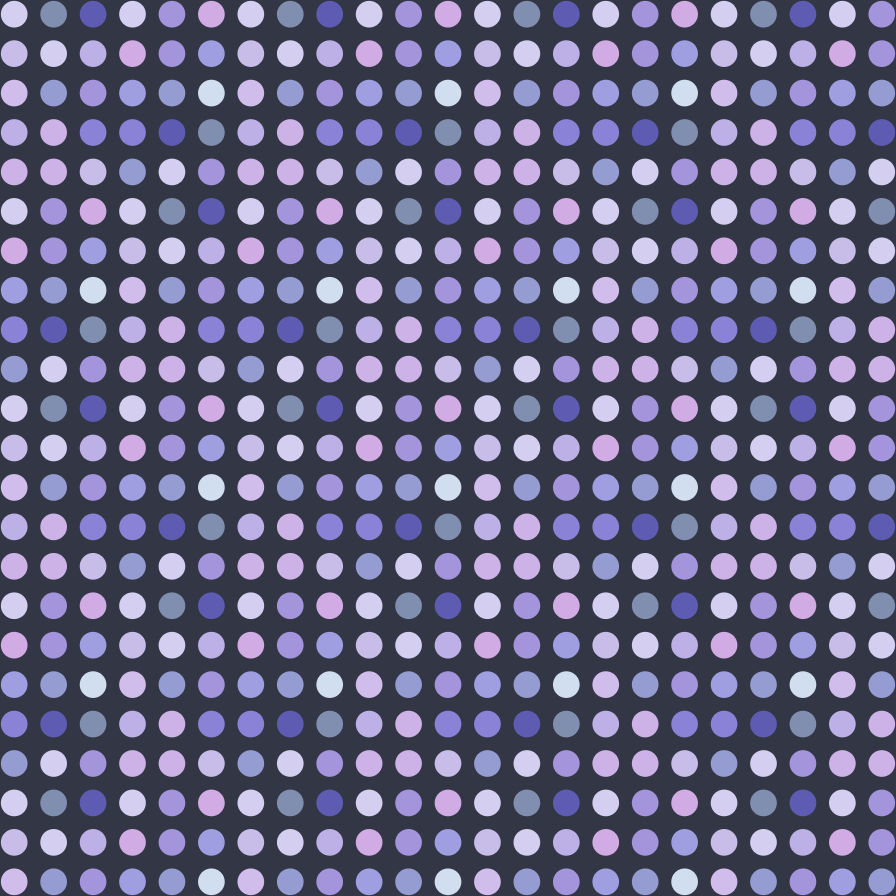
This pattern is drawn by a WebGL 1 fragment shader. Its source:

```glsl
precision highp float;
// Grid of pastel dots on dark slate, coloured by a 6 by 5 block laid in half-shifted bricks.

uniform vec2 u_resolution;

// Dot palette
const vec3 MIST = vec3(0.83, 0.81, 0.94);
const vec3 ICE = vec3(0.82, 0.87, 0.94);
const vec3 LILAC = vec3(0.78, 0.74, 0.91);
const vec3 WISTERIA = vec3(0.74, 0.69, 0.90);
const vec3 BLUSH = vec3(0.82, 0.74, 0.92);
const vec3 MAUVE = vec3(0.80, 0.70, 0.90);
const vec3 PINK = vec3(0.82, 0.67, 0.89);
const vec3 PURPLE = vec3(0.64, 0.58, 0.86);
const vec3 PERIWINKLE = vec3(0.62, 0.62, 0.88);
const vec3 BLUE = vec3(0.58, 0.61, 0.82);
const vec3 VIOLET = vec3(0.54, 0.51, 0.84);
const vec3 INDIGO = vec3(0.37, 0.36, 0.70);
const vec3 SLATE = vec3(0.50, 0.56, 0.69);

// Selects one of six colours by column
vec3 pick(float column, vec3 a, vec3 b, vec3 c, vec3 d, vec3 e, vec3 f) {
    if (column < 0.5) return a;
    if (column < 1.5) return b;
    if (column < 2.5) return c;
    if (column < 3.5) return d;
    if (column < 4.5) return e;
    return f;
}

vec3 dotColor(vec2 cell) {
    // Every second band of five rows slides by half a block
    float band = floor((cell.y + 0.5) / 5.0);
    float row = cell.y - 5.0 * band;
    float column = floor(mod(cell.x + 3.0 * mod(band, 2.0) + 0.5, 6.0));

    if (row < 0.5) return pick(column, MIST, SLATE, INDIGO, MIST, PURPLE, PINK);
    if (row < 1.5) return pick(column, LILAC, MIST, WISTERIA, PINK, PURPLE, PERIWINKLE);
    if (row < 2.5) return pick(column, BLUSH, BLUE, PURPLE, PERIWINKLE, BLUE, ICE);
    if (row < 3.5) return pick(column, WISTERIA, MAUVE, VIOLET, VIOLET, INDIGO, SLATE);
    return pick(column, MAUVE, MAUVE, LILAC, BLUE, MIST, PURPLE);
}

void main() {
    // Rows count down from the top edge
    const float cellsAcross = 22.72;
    vec2 fromTop = vec2(gl_FragCoord.x, u_resolution.y - gl_FragCoord.y) / u_resolution.y;
    vec2 grid = fromTop * cellsAcross + 0.14;

    // Antialiased disc in each cell
    float pixel = cellsAcross / u_resolution.y;
    float edge = length(fract(grid) - 0.5) - 0.338;
    float disc = clamp(0.5 - edge / pixel, 0.0, 1.0);

    vec3 background = vec3(0.20, 0.21, 0.27);
    gl_FragColor = vec4(mix(background, dotColor(floor(grid)), disc), 1.0);
}
```
